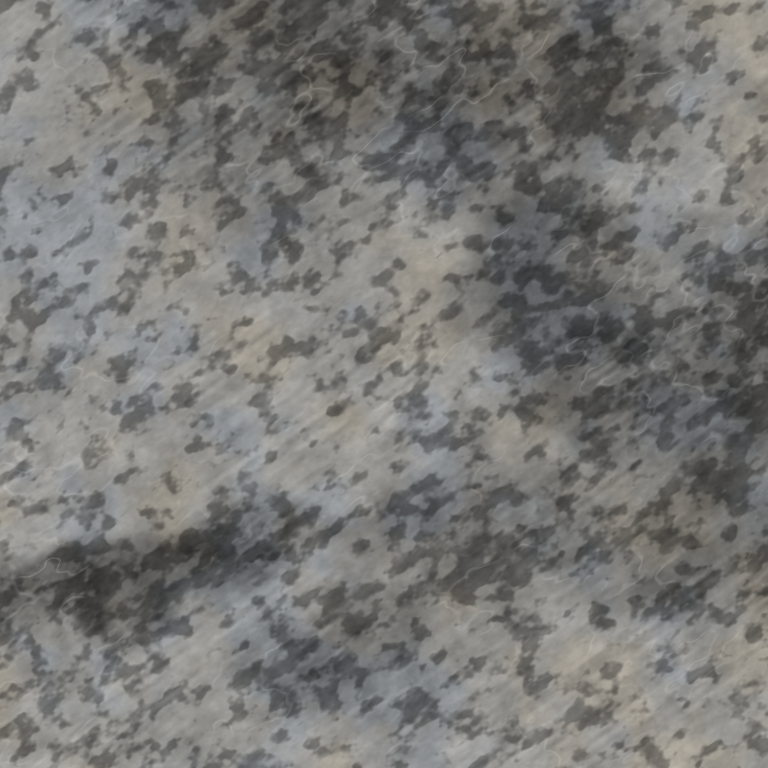
This texture is drawn by a WebGL 2 fragment shader. Its source:

```glsl
#version 300 es
precision highp float;
// Weathered grey stone: broad soft stains set the tone, dark speckles gather
// inside them, and pale veins, slanted scratches and fine grain lie on top.
// All layers are value noise, stretched and thresholded in canvas units.

uniform vec2 u_resolution;
out vec4 fragColor;

const float SLANT = 0.62;                      // direction of the scratches
const vec3 WARM = vec3(1.035, 1.0, 0.935);
const vec3 NEUTRAL = vec3(1.008, 1.0, 0.975);
const vec3 COOL = vec3(0.975, 1.0, 1.025);

float hash(vec2 p) {
    vec3 h = fract(vec3(p.xyx) * 0.1031);
    h += dot(h, h.yzx + 33.33);
    return fract((h.x + h.y) * h.z);
}

float valueNoise(vec2 p) {
    vec2 cell = floor(p);
    vec2 f = fract(p);
    vec2 w = f * f * (3.0 - 2.0 * f);
    float low = mix(hash(cell), hash(cell + vec2(1.0, 0.0)), w.x);
    float high = mix(hash(cell + vec2(0.0, 1.0)), hash(cell + 1.0), w.x);
    return mix(low, high, w.y);
}

// Coordinates along and across a direction
vec2 turn(vec2 p, float angle) {
    float c = cos(angle), s = sin(angle);
    return vec2(c * p.x + s * p.y, c * p.y - s * p.x);
}

float fbm(vec2 p, int octaves) {
    float sum = 0.0, total = 0.0, amp = 1.0;
    for (int i = 0; i < octaves; i++) {
        sum += amp * valueNoise(p);
        total += amp;
        amp *= 0.55;
        p = turn(p, 0.9) * 2.03 + 17.3;
    }
    return sum / total;
}

// Soft ellipse with a flat core
float stain(vec2 p, vec2 centre, vec2 radius, float angle) {
    vec2 q = turn(p - centre, angle) / radius;
    return 1.0 - smoothstep(0.35, 1.5, length(q));
}

// Broad light and dark areas, 0 = pale, 1 = dark
float stainMap(vec2 p) {
    vec2 warp = vec2(fbm(p * 7.0 + 3.1, 4), fbm(p * 7.0 + 41.7, 4)) - 0.5;
    vec2 q = p + 0.17 * warp;
    float d = 1.15 * stain(q, vec2(0.13, 0.26), vec2(0.27, 0.055), 0.2);
    d = max(d, 0.9 * stain(q, vec2(0.58, 0.90), vec2(0.42, 0.16), -0.2));
    d = max(d, 0.65 * stain(q, vec2(0.32, 0.82), vec2(0.17, 0.13), -0.5));
    d = max(d, 0.95 * stain(q, vec2(0.76, 0.58), vec2(0.27, 0.13), -1.0));
    d = max(d, 0.85 * stain(q, vec2(0.96, 0.50), vec2(0.15, 0.22), -0.3));
    d = max(d, 0.65 * stain(q, vec2(0.78, 0.29), vec2(0.36, 0.12), 0.1));
    d = max(d, 0.75 * stain(q, vec2(0.46, 0.15), vec2(0.13, 0.08), 0.3));
    d -= 0.5 * stain(q, vec2(0.87, 0.79), vec2(0.13, 0.07), SLANT);
    return clamp(d + 0.7 * (fbm(p * 11.0 + 8.4, 3) - 0.5), 0.0, 1.0);
}

// Small dark grains, denser where the stain is dark
float speckles(vec2 p, float dark) {
    vec2 q = turn(p, SLANT) * vec2(40.0, 56.0);
    float level = mix(0.57, 0.44, dark);
    return smoothstep(level - 0.07, level + 0.17, fbm(q, 3));
}

// Thin bright lines along the middle level of a noise field
float veins(vec2 p) {
    float n = fbm(turn(p, SLANT) * vec2(16.0, 30.0) + 60.0, 3);
    float line = 1.0 - smoothstep(0.0, 0.05, abs(n - 0.5));
    return line * smoothstep(0.42, 0.7, fbm(p * 13.0 + 22.0, 2));
}

float scratches(vec2 p) {
    float line = valueNoise(turn(p, SLANT) * vec2(18.0, 150.0) + 5.0) - 0.5;
    return line * smoothstep(0.35, 0.7, valueNoise(p * 6.0 + 31.0));
}

vec3 tint(vec2 p) {
    float n = fbm(p * 9.0 + 74.0, 3);
    vec3 c = mix(COOL, NEUTRAL, smoothstep(0.28, 0.48, n));
    return mix(c, WARM, smoothstep(0.52, 0.74, n));
}

void main() {
    vec2 p = gl_FragCoord.xy / min(u_resolution.x, u_resolution.y);
    float dark = stainMap(p);

    // Tone from coarse to fine
    float tone = mix(0.595, 0.385, dark);
    tone -= mix(0.19, 0.13, dark) * speckles(p, dark);
    tone += 0.13 * (fbm(p * 32.0 + 12.0, 3) - 0.5);
    tone += 0.09 * veins(p) * mix(0.5, 1.0, dark);
    tone += 0.09 * scratches(p);
    tone += 0.07 * (fbm(turn(p, SLANT) * vec2(110.0, 170.0), 2) - 0.5);

    fragColor = vec4(clamp(tone, 0.17, 0.72) * tint(p), 1.0);
}
```
